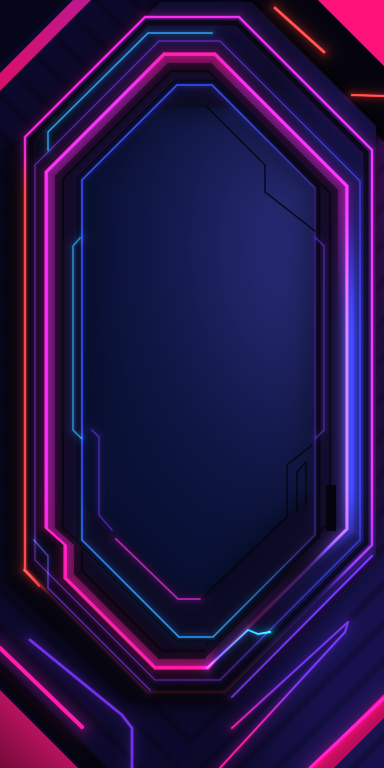
Give the GLSL for this background, as a WebGL 2 fragment shader.

```glsl
#version 300 es
precision highp float;
uniform vec2 u_resolution;
out vec4 fragColor;

const vec2 GRID = vec2(384, 768); // layout units, y pointing down
const vec3 PINK = vec3(1, .07, .48);
const vec3 MAGENTA = vec3(.85, .12, .72);
const vec3 VIOLET = vec3(.42, .16, .8);
const vec3 BLUE = vec3(.16, .27, .9);
const vec3 CYAN = vec3(.1, .65, .85);
const vec3 ORANGE = vec3(1, .24, .2);
const vec3 INK = vec3(.018, .016, .055);

// Box with 45 degree corners; cuts: top left, top right, bottom left, bottom right
float frame(vec2 p, vec4 box, vec4 cuts) {
  vec2 c = (box.xy + box.zw) / 2.;
  vec2 q = abs(p - c) - (box.zw - box.xy) / 2.;
  vec2 side = p.y < c.y ? cuts.xy : cuts.zw;
  float cut = p.x < c.x ? side.x : side.y;
  return max(max(q.x, q.y), (q.x + q.y + cut) * .7071);
}

float segment(vec2 p, vec2 a, vec2 b) {
  vec2 ab = b - a;
  return length(p - a - ab * clamp(dot(p - a, ab) / dot(ab, ab), 0., 1.));
}

// Three joined segments through four points
float path(vec2 p, vec4 ab, vec4 cd) {
  return min(segment(p, ab.xy, ab.zw), min(segment(p, ab.zw, cd.xy), segment(p, cd.xy, cd.zw)));
}

float fill(float d) {
  float aa = .7 * GRID.x / u_resolution.x;
  return 1. - smoothstep(-aa, aa, d);
}

// Bright core with a soft halo
vec3 neon(float d, float width, vec3 tint) {
  d = abs(d);
  return tint * (fill(d - width) + .4 * exp(-d / (1. + 3. * width)));
}

void main() {
  vec2 p = gl_FragCoord.xy / u_resolution * GRID;
  p.y = GRID.y - p.y;
  float sum = p.x + p.y, diff = p.y - p.x;
  float right = smoothstep(200., 345., p.x);
  float low = smoothstep(450., 620., p.y);

  // Outer plates with diagonal grooves
  vec3 col = mix(vec3(.045, .035, .17), vec3(.09, .07, .31), right);
  col = mix(col, vec3(.3, .05, .42), right * smoothstep(420., 130., p.y) * .7);
  float groove = abs(fract((p.x < 192. ? diff : sum) / 38.) - .5);
  col *= .75 + .25 * smoothstep(0., .25, groove);

  // Corner bands
  col = mix(col, vec3(.025, .02, .1), fill(sum - 66.));
  col = mix(col, mix(PINK, MAGENTA, p.x / 110.) * .85, fill(abs(sum - 82.) - 9.));
  col = mix(col, INK, fill(abs(diff + 280.) - 38.));
  col = mix(col, PINK, fill(diff + 318.));
  col = mix(col, mix(vec3(.72, .07, .36), vec3(.45, .04, .22), (diff - 690.) / 80.), fill(690. - diff));
  col = mix(col, INK, fill(abs(diff - 674.) - 13.));
  col = mix(col, PINK * .7, fill(abs(sum - 1090.) - 12.));

  // Hull and thin outer rings
  float hull = frame(p, vec4(7, 2, 376, 700), vec4(153, 124, 120, 146));
  col *= 1. - .65 * exp(-max(hull, 0.) / 9.);
  float lit = max(right * .9, .55 * smoothstep(200., 30., p.y));
  col = mix(col, mix(INK, vec3(.075, .065, .27), lit), fill(hull));
  float outer = frame(p, vec4(25, 17, 372, 692), vec4(120, 133, 122, 147));
  vec3 tint = mix(MAGENTA, ORANGE, smoothstep(145., 200., p.y));
  tint = mix(tint, mix(MAGENTA, VIOLET, low), right);
  tint *= .8 - .7 * smoothstep(560., 600., p.y);
  col += neon(outer, 1.2, tint);
  col = mix(col, INK, fill(abs(outer + 6.) - 2.5) * .8);
  float thin = frame(p, vec4(35, 41, 360, 680), vec4(124, 140, 120, 140));
  col += neon(thin, .6, mix(VIOLET, BLUE, right) * .5);

  // Main ring, stepping inward at its lower left
  float notch = 19. * clamp((p.y - 528.) / 17., 0., 1.);
  float ring = frame(p, vec4(46. + notch, 54, 347, 668), vec4(118, 132, 109. - notch, 139));
  float blueSide = right * smoothstep(170., 350., p.y);
  tint = mix(MAGENTA, PINK, max(low, smoothstep(100., 50., p.y)));
  tint = mix(tint, vec3(.55, .32, 1), blueSide);
  tint *= 1. - .75 * smoothstep(205., 220., p.x) * smoothstep(530., 570., p.y);
  vec3 well = mix(INK, vec3(.04, .04, .14), smoothstep(0., -35., ring));
  well += tint * (.22 - .1 * low) * exp(min(ring, 0.) / 14.);
  col = mix(col, well, fill(ring));
  float band = fill(abs(ring + 5.) - 4.) * (1. - blueSide);
  col = mix(col, mix(tint, VIOLET, .4) * .6, band * .75);
  col += neon(ring, 1.5, tint * .9);
  col += BLUE * .8 * blueSide * exp(-abs(ring - 5.) / 6.) * smoothstep(570., 480., p.y);
  col = mix(col, INK, fill(abs(ring + 17.) - 1.2) * .7);

  // Central panel, lit from the upper right
  float panel = frame(p, vec4(84, 107, 314, 598), vec4(71, 80, 93, 107));
  vec2 toLight = (p - vec2(315, 245)) / vec2(150, 210);
  vec3 face = mix(vec3(.03, .06, .2), vec3(.15, .165, .46), exp(-dot(toLight, toLight)));
  face *= 1. - .4 * exp(min(panel, 0.) / 14.);
  col = mix(col, face, fill(panel));
  float rim = frame(p, vec4(82, 85, 315, 637), vec4(95, 103, 97, 102));
  col = mix(col, INK, fill(abs(rim - 3.5) - 2.));
  col += neon(rim, .7, mix(mix(BLUE, CYAN, low * .8), VIOLET * .35, right) * .75);

  // Engraved seams
  float seam = path(p, vec4(207, 107, 265, 165), vec4(265, 192, 315, 231));
  seam = min(seam, path(p, vec4(200, 600, 287, 517), vec4(287, 465, 312, 445)));
  seam = min(seam, path(p, vec4(297, 512, 297, 472), vec4(306, 462, 306, 505)));
  col = mix(col, INK, fill(seam - .8) * .85);
  col = mix(col, INK, fill(max(abs(p.x - 331.) - 5., abs(p.y - 508.) - 23.)));

  // Circuit traces
  col += neon(path(p, vec4(48, 150, 48, 132), vec4(148, 33, 212, 33)), .7, CYAN * .7);
  col += neon(path(p, vec4(80, 238, 73, 246), vec4(73, 430, 81, 438)), .7, CYAN * .6);
  col += neon(path(p, vec4(316, 238, 324, 246), vec4(324, 430, 316, 438)), .6, VIOLET * .45);
  col += neon(path(p, vec4(92, 430, 99, 437), vec4(99, 515, 112, 530)), .6, VIOLET * .5);
  col += neon(path(p, vec4(116, 539, 178, 599), vec4(190, 599, 200, 599)), .8, MAGENTA * .6);
  col += neon(path(p, vec4(207, 668, 248, 630), vec4(258, 634, 270, 632)), .9, mix(BLUE, CYAN, right * 3.));
  col += neon(path(p, vec4(34, 540, 48, 556), vec4(48, 588, 150, 690)), .7, mix(CYAN, VIOLET, low) * .55);
  col += neon(segment(p, vec2(24, 570), vec2(39, 586)), .9, ORANGE * .6);

  // Corner streaks
  col += neon(segment(p, vec2(275, 8), vec2(324, 52)), 1.3, ORANGE);
  col += neon(segment(p, vec2(352, 95), vec2(384, 96)), 1., ORANGE);
  col += neon(segment(p, vec2(0, 648), vec2(82, 727)), 2., PINK * .8);
  col += neon(path(p, vec4(30, 640, 122, 715), vec4(132, 728, 132, 768)), 1.4, VIOLET * .7);
  vec3 fade = mix(PINK, VIOLET, smoothstep(740., 670., p.y)) * .7;
  col += neon(path(p, vec4(220, 768, 345, 632), vec4(348, 622, 232, 728)), 1., fade);
  col += neon(segment(p, vec2(232, 697), vec2(372, 556)), 1., VIOLET * .7);
  col += neon(segment(p, vec2(310, 768), vec2(384, 698)), 1.5, PINK * .8);

  fragColor = vec4(min(col, 1.), 1);
}
```
